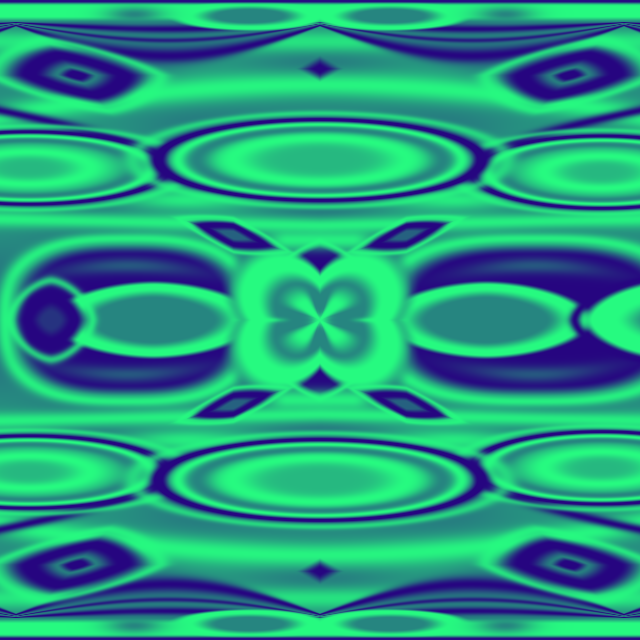
Reproduce this pattern procedurally as a WebGL 2 fragment shader.

```glsl
#version 300 es
precision highp float;
// Folded ornament of nested lenses around a four-lobed flower, mirrored top to
// bottom. Each shape is a normalized radius (1 on its outline), and soft bands
// along these radii set one tone, which drives the green channel.
#define DARK 0.02
#define TEAL 0.52
#define MID 0.72
#define BRIGHT 0.98
#define RED_LEVEL 0.15
#define BLUE_LEVEL 0.50

uniform vec2 u_resolution;
out vec4 outColor;

const float PI = 3.14159;

float glow(float d, float width) {
  return exp(-d * d / (width * width));
}

void blend(inout float tone, float target, float amount) {
  tone = mix(tone, target, clamp(amount, 0.0, 1.0));
}

// Normalized radius: power 1 gives a rhombus, 2 an ellipse, 3 a rounded box.
float radius(vec2 p, vec2 size, float power) {
  vec2 q = pow(abs(p / size) + 1e-4, vec2(power));
  return pow(q.x + q.y, 1.0 / power);
}

// Light lens with a dark outline and concentric bands.
void ringedLens(inout float tone, float f, float ringAt) {
  blend(tone, BRIGHT, 0.7 * glow(f - 1.17, 0.07));
  blend(tone, MID, 1.0 - smoothstep(0.93, 1.03, f));
  blend(tone, BRIGHT, glow(f - ringAt, 0.16));
  blend(tone, TEAL, glow(f - 0.77, 0.09));
  blend(tone, BRIGHT, glow(f - 0.89, 0.05));
  blend(tone, DARK, 1.2 * glow(f - 1.01, 0.055));
}

// Dark cell with a bright halo and a core of its own tone.
void darkCell(inout float tone, float f, float core) {
  blend(tone, BRIGHT, 0.8 * glow(f - 1.3, 0.16));
  blend(tone, DARK, 1.0 - smoothstep(0.8, 1.17, f));
  blend(tone, core, 1.0 - smoothstep(0.25, 0.65, f));
}

// Horizontal bands between the shapes.
float background(vec2 p) {
  float tone = TEAL + 0.06 * cos(9.0 * p.x) * sin(14.0 * p.y);
  blend(tone, BRIGHT, 0.9 * glow(p.y - 0.295 - 0.02 * p.x, 0.025));
  blend(tone, BRIGHT, 0.85 * glow(p.y - 0.375, 0.03) * glow(p.x - 0.42, 0.2));
  blend(tone, BRIGHT, 0.95 * glow(p.y - 0.735 + 0.1 * p.x * p.x, 0.04));
  blend(tone, BRIGHT, 0.8 * glow(p.y - 0.87, 0.035));
  return tone;
}

// Sagging strands and flat lenses along the outer edge.
void edgeStrands(inout float tone, vec2 p) {
  float sag = 0.1 * abs(sin(PI * p.x / 0.95)) + 0.012;
  float s = (0.932 - p.y) / sag;
  blend(tone, TEAL, smoothstep(-0.2, 0.1, s) * (1.0 - smoothstep(0.9, 1.2, s)));
  blend(tone, DARK, glow(s - 0.95, 0.22));
  blend(tone, DARK, glow(s - 0.2, 0.11));
  blend(tone, DARK, 0.8 * glow(s - 0.52, 0.07));
  float lens = radius(p - vec2(0.22, 0.95), vec2(0.25, 0.047), 2.0);
  blend(tone, BRIGHT, smoothstep(0.93, 0.95, p.y) * smoothstep(1.0, 0.98, p.y));
  blend(tone, BRIGHT, 1.0 - smoothstep(0.85, 1.05, lens));
  blend(tone, TEAL, 1.0 - smoothstep(0.4, 0.75, lens));
  blend(tone, TEAL, glow(p.x - 0.58, 0.09) * glow(p.y - 0.955, 0.025));
  blend(tone, DARK, glow(p.y - 0.997, 0.007));
}

// Lens and dark mantle on the horizontal axis; the two sides differ.
void axisCells(inout float tone, vec2 p, bool leftSide) {
  vec2 mantle = leftSide ? vec2(0.60, 0.34) : vec2(0.67, 0.42);
  float f = radius(p - vec2(mantle.x, 0.0), vec2(mantle.y, 0.225), 2.8);
  blend(tone, BRIGHT, 0.9 * glow(f - 1.13, 0.08));
  blend(tone, DARK, 1.0 - smoothstep(0.9, 1.06, f));
  vec2 sliver = p - vec2(mantle.x, 0.17 - 0.4 * pow(p.x - mantle.x, 2.0));
  blend(tone, 0.42, 0.8 * glow(radius(sliver, vec2(0.22, 0.025), 2.0), 1.0));
  float lens = radius(p - vec2(0.52, 0.0), vec2(0.31, 0.112), 1.8);
  blend(tone, BRIGHT, 1.0 - smoothstep(0.97, 1.12, lens));
  blend(tone, TEAL, 1.0 - smoothstep(0.6, 0.88, lens));
  if (leftSide) {
    darkCell(tone, radius(p - vec2(0.84, 0.0), vec2(0.10, 0.095), 1.6), 0.2);
  } else {
    float next = radius(p - vec2(1.09, 0.0), vec2(0.28, 0.13), 1.7);
    blend(tone, DARK, glow(next - 1.05, 0.07));
    blend(tone, BRIGHT, 1.0 - smoothstep(0.85, 1.0, next));
    blend(tone, TEAL, 1.0 - smoothstep(0.2, 0.6, next));
  }
}

void flower(inout float tone, vec2 p) {
  float angle = atan(p.y, p.x + 1e-5);
  float lobe = abs(sin(2.0 * angle));
  float f = length(p) / (mix(0.2, 0.125, pow(sin(angle), 2.0)) + 0.075 * lobe);
  blend(tone, TEAL, 1.0 - smoothstep(1.1, 1.4, f));
  darkCell(tone, radius(p - vec2(0.0, 0.182), vec2(0.085, 0.05), 1.2), DARK);
  blend(tone, BRIGHT, 1.0 - smoothstep(1.05, 1.3, f));
  blend(tone, TEAL, 1.0 - smoothstep(0.6, 0.88, f));
  blend(tone, BRIGHT, smoothstep(0.55, 1.0, lobe) * (1.0 - smoothstep(0.3, 0.65, f)));
  blend(tone, BRIGHT, 0.8 * glow(p.y, 0.008) * smoothstep(0.4, 0.8, f) * step(f, 1.0));
  blend(tone, BRIGHT, glow(f, 0.12));
}

void main() {
  vec2 uv = (2.0 * gl_FragCoord.xy - u_resolution) / min(u_resolution.x, u_resolution.y);
  vec2 p = abs(uv);
  bool leftSide = uv.x < 0.0;
  float tone = background(p);
  edgeStrands(tone, p);

  // Tilted diamonds and the small spot between them.
  vec2 d = p - vec2(leftSide ? 0.76 : 0.78, 0.765);
  d.x -= 0.9 * d.y;
  float diamond = radius(d, vec2(0.2, 0.085), 1.35);
  darkCell(tone, diamond, TEAL);
  blend(tone, DARK, 1.0 - smoothstep(0.12, 0.32, diamond));
  blend(tone, DARK, 1.0 - smoothstep(0.2, 1.0, radius(p - vec2(0.0, 0.785), vec2(0.08, 0.045), 1.0)));

  // Row of large lenses with a dark strand rising from their joint.
  float strand = 0.505 + 0.15 * pow(max(2.0 * p.x - 1.0, 0.0), 0.7);
  blend(tone, DARK, glow(p.y - strand, 0.016) * smoothstep(0.48, 0.53, p.x));
  vec2 side = leftSide ? vec2(0.91, 0.475) : vec2(0.88, 0.462);
  ringedLens(tone, radius(p - side, vec2(side.x - 0.48, 0.112), 2.0), 0.45);
  ringedLens(tone, radius(p - vec2(0.0, 0.5), vec2(0.5, 0.125), 2.0), 0.55);

  axisCells(tone, p, leftSide);
  flower(tone, p);

  // Bright bar above the flower, flanked by skewed dark corners.
  blend(tone, BRIGHT, 0.9 * glow(p.y - 0.25, 0.03) * (1.0 - smoothstep(0.1, 0.2, p.x)));
  vec2 corner = p - vec2(0.27, 0.265);
  corner.y -= 0.3 * corner.x;
  darkCell(tone, radius(corner, vec2(0.13, 0.04), 1.2), 0.38);

  outColor = vec4(RED_LEVEL, tone, BLUE_LEVEL, 1.0);
}
```
